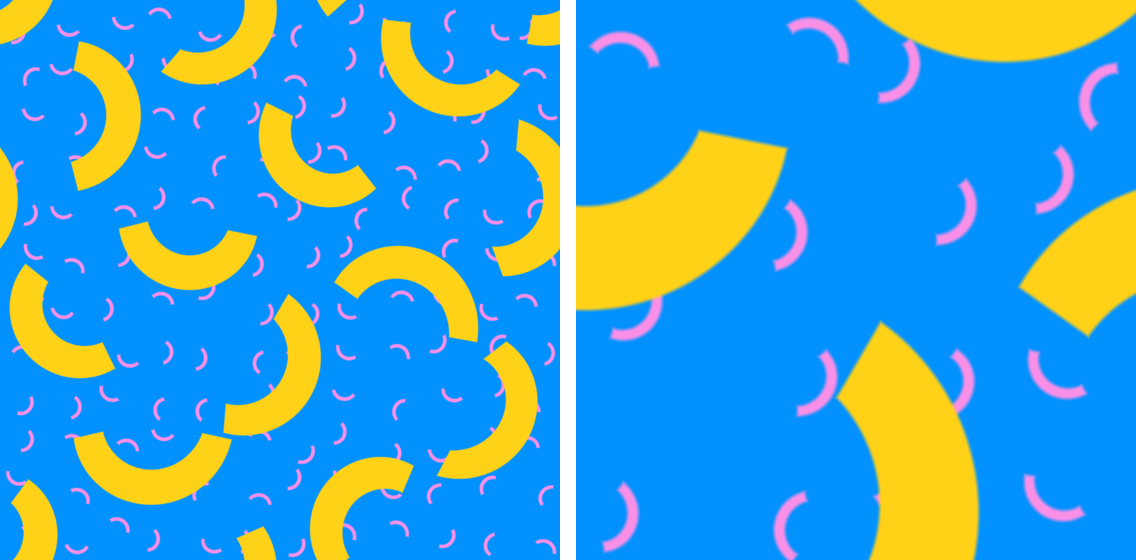
Left: the whole. Right: its middle third, enlarged.
Give the GLSL for this pattern, as a three.js fragment shader.

```glsl
// Bold yellow arcs over a blue ground sprinkled with thin pink hooks.
// Large arcs sit on a wrapped 13-point lattice, hooks on a jittered grid;
// both use one bent-stroke distance function and tile on every side.

varying vec2 vUv;

const vec3 BLUE = vec3(0.01, 0.57, 0.995);
const vec3 YELLOW = vec3(1.0, 0.82, 0.09);
const vec3 PINK = vec3(0.98, 0.56, 0.91);

const float EDGE = 0.0017;       // half width of the soft edge
const float HOOK_CELLS = 12.0;   // hooks per side
const int ARC_COUNT = 13;

float hash(vec2 p) {
  return fract(sin(dot(p, vec2(127.1, 311.7))) * 43758.5453);
}

// Random value in -1..1 for a given item and property.
float vary(vec2 id, float property) {
  return 2.0 * hash(id + property * vec2(17.3, 5.9)) - 1.0;
}

// One of four bulge directions, loosened by a random swing.
float pickHeading(vec2 id, float swing) {
  float quarter = floor(4.0 * hash(id + 2.7));
  return -2.0 + 1.5708 * quarter + swing * vary(id, 1.0);
}

float coverage(float d) {
  return 1.0 - smoothstep(-EDGE, EDGE, d);
}

// Signed distance to a curved stroke centred on p = 0, bulging to heading.
// skew opens the curve at one end, tilt slants the two end cuts.
float strokeDistance(vec2 p, float heading, float radius, float halfWidth,
                     float halfSpan, float skew, float tilt) {
  float c = cos(heading);
  float s = sin(heading);
  vec2 q = vec2(c * p.x + s * p.y, c * p.y - s * p.x);
  q.x += 0.6 * radius;

  float angle = atan(q.y, q.x);
  float bentRadius = radius * (1.0 + skew * angle);
  float taperedWidth = halfWidth * (1.0 - 0.08 * angle * angle);
  float side = abs(length(q) - bentRadius) - taperedWidth;

  float cut = halfSpan + tilt * sign(q.y);
  vec2 tip = radius * vec2(cos(halfSpan), sin(halfSpan));
  float ends = dot(vec2(q.x, abs(q.y)) - tip, vec2(-sin(cut), cos(cut)));
  return max(side, ends);
}

// Distance to the nearest small hook.
float hooks(vec2 uv) {
  vec2 grid = uv * HOOK_CELLS;
  vec2 cell = floor(grid);
  float d = 1.0;
  for (int y = -1; y <= 1; y++) {
    for (int x = -1; x <= 1; x++) {
      vec2 neighbour = cell + vec2(float(x), float(y));
      vec2 id = mod(neighbour, HOOK_CELLS);
      vec2 jitter = 0.27 * vec2(vary(id, 2.0), vary(id, 3.0));
      vec2 p = (grid - neighbour - 0.5 - jitter) / HOOK_CELLS;
      d = min(d, strokeDistance(p, pickHeading(id, 0.3), 0.0205, 0.0033,
                                1.15, 0.1 * vary(id, 4.0), 0.0));
    }
  }
  return d;
}

// Distance to the nearest large arc.
float arcs(vec2 uv) {
  float d = 1.0;
  for (int i = 0; i < ARC_COUNT; i++) {
    float n = float(i);
    vec2 id = vec2(n, 31.0);
    vec2 center = vec2(n, 5.0 * n) / float(ARC_COUNT) + vec2(0.03, 0.02);
    center += 0.012 * vec2(vary(id, 2.0), vary(id, 3.0));
    vec2 p = fract(uv - center + 0.5) - 0.5;
    float radius = 0.109 + 0.009 * vary(id, 4.0);
    float halfWidth = 0.030 + 0.0015 * vary(id, 5.0);
    d = min(d, strokeDistance(p, pickHeading(id, 0.45), radius, halfWidth,
                              1.35, 0.09 * vary(id, 6.0), 0.3 * vary(id, 7.0)));
  }
  return d;
}

void main() {
  vec3 color = mix(BLUE, PINK, coverage(hooks(vUv)));
  color = mix(color, YELLOW, coverage(arcs(vUv)));
  gl_FragColor = vec4(color, 1.0);
}
```
